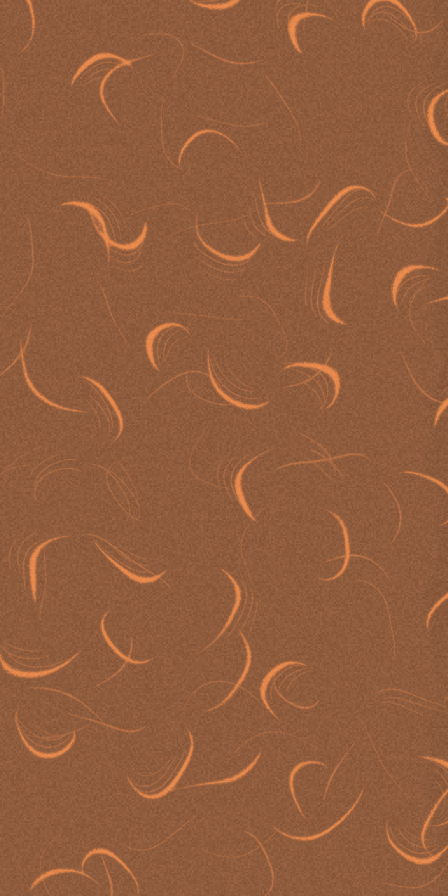
This pattern is drawn by a WebGL 1 fragment shader. Its source:

```glsl
precision highp float;
// Grainy brown ground with scattered, tapered orange arcs and fine hair lines.
// Each cell of a jittered grid holds one slim spiral arc, some parallel hairs
// and one lone hair; bold arcs fuse by a smooth union where they meet.

uniform vec2 u_resolution;

#define CELL 0.205        // grid pitch, in canvas widths
#define BOLD_SHARE 0.76   // part of the cells with a bold arc
#define BOLD_WIDTH 0.0071 // half width of a bold arc
#define HAIR_WIDTH 0.0009 // half width of a hair line
#define HAIR_GAP 0.017    // spacing of parallel hairs
#define EDGE 0.0032       // softness of the edges
#define FUSE 170.0        // sharpness of the smooth union
#define WARP 0.016        // bending of the whole plane
#define GRAIN_CELLS 256.0 // grains across the canvas
#define GRAIN 0.078       // grain contrast

const vec3 GROUND = vec3(0.56, 0.36, 0.24);
const vec3 HAIR   = vec3(0.80, 0.48, 0.28);
const vec3 FLAME  = vec3(0.91, 0.54, 0.30);

float hash(vec2 p) {
  vec3 q = fract(vec3(p.xyx) * 0.1031);
  q += dot(q, q.yzx + 33.33);
  return fract((q.x + q.y) * q.z);
}

vec4 hash4(vec2 p) {
  return vec4(hash(p + 11.3), hash(p + 47.9), hash(p + 83.1), hash(p + 129.7));
}

vec2 turn(vec2 p, float angle) {
  float c = cos(angle), s = sin(angle);
  return vec2(c * p.x + s * p.y, c * p.y - s * p.x);
}

// Signed distance to a spiral arc through the origin that tapers at both ends.
float arc(vec2 q, float radius, float halfLength, float spiral, float halfWidth) {
  q.x += radius;
  float theta = atan(q.y, q.x);
  float span = min(halfLength / radius, 2.1);
  float t = theta / span;
  float body = max(1.0 - t * t, 0.0);
  float taper = body * sqrt(body) * (1.0 + 0.7 * t);
  float tip = -EDGE * (1.0 - smoothstep(0.0, 0.4, body));
  float across = abs(length(q) - radius * exp(spiral * theta));
  float past = max(abs(theta) - span, 0.0) * radius;
  return across * inversesqrt(1.0 + spiral * spiral) + past - tip - halfWidth * taper;
}

float cover(float d) {
  return 1.0 - smoothstep(-EDGE, EDGE, d);
}

void main() {
  vec2 uv = gl_FragCoord.xy / u_resolution.x;
  vec2 grainCell = floor(uv * GRAIN_CELLS);
  float grain = 0.5 * (hash(grainCell) + hash(grainCell + 517.0)) - 0.5;

  // Layered sines turn some plain arcs into S curves.
  vec2 p = uv + WARP * sin(uv.yx * vec2(15.0, 18.0) + vec2(0.7, 2.1))
              + 0.4 * WARP * sin(uv.yx * vec2(37.0, 31.0) + 4.0);

  vec2 home = floor(p / CELL);
  float fused = 0.0;
  float hair = 0.0;

  for (int j = -1; j <= 1; j++) {
    for (int i = -1; i <= 1; i++) {
      vec2 id = home + vec2(float(i), float(j)) + 20.0;
      vec4 place = hash4(id);
      vec4 form = hash4(id + 211.0);
      // Cells lean toward the middle of their block of four, so arcs cluster.
      vec2 spot = mix(place.xy, 1.0 - mod(id, 2.0), 0.22);
      vec2 q = turn(p - (id - 20.0 + spot) * CELL, 6.2832 * place.z);
      float radius = mix(0.05, 0.16, form.x * form.x);
      float reach = mix(0.085, 0.14, form.y);
      float spiral = 0.8 * (form.z - 0.5);

      if (place.w < BOLD_SHARE) {
        float width = BOLD_WIDTH * mix(0.55, 1.1, form.w);
        fused += exp(-FUSE * arc(q, radius, reach, spiral, width));
      }

      // Parallel hairs beside some of the arcs.
      if (form.w > 0.45) {
        float side = form.z > 0.4 ? 1.0 : -1.0;
        for (int k = 1; k <= 3; k++) {
          float n = float(k);
          vec2 shift = vec2(side * n * HAIR_GAP, 0.03 * (hash(id + n * 31.0) - 0.5));
          float d = arc(q + shift, radius, reach * (0.85 - 0.15 * n), spiral, HAIR_WIDTH);
          hair = max(hair, cover(d) * (1.0 - 0.12 * n));
        }
      }

      // A lone hair with its own place, bend and weight.
      vec4 lone = hash4(id + 409.0);
      vec2 h = turn(p - (id - 20.0 + lone.xy) * CELL, 6.2832 * lone.z);
      float loneArc = arc(h, mix(0.06, 0.24, lone.w), mix(0.07, 0.13, form.x),
                          0.6 * (form.y - 0.5), HAIR_WIDTH * mix(0.6, 2.6, form.z * form.z));
      hair = max(hair, cover(loneArc) * mix(0.6, 1.0, form.z));
    }
  }

  // Grain roughens the rims of the bold arcs; thin parts stay darker.
  float depth = -log(fused + 1e-30) / FUSE + 0.005 * grain;
  float bold = cover(depth);
  vec3 glow = mix(HAIR, FLAME, 1.0 - smoothstep(-0.005, 0.0, depth));

  // A faint uneven shade along the right side.
  float rim = 0.965 + 0.015 * sin(uv.y * 17.0) + 0.009 * sin(uv.y * 43.0 + 1.0);
  vec3 color = GROUND * (1.0 - 0.03 * smoothstep(rim - 0.008, rim + 0.008, uv.x));

  color = mix(color, HAIR, 0.85 * hair);
  color = mix(color, glow, bold);
  color += GRAIN * grain * vec3(1.0, 0.9, 0.8);
  gl_FragColor = vec4(color, 1.0);
}
```
